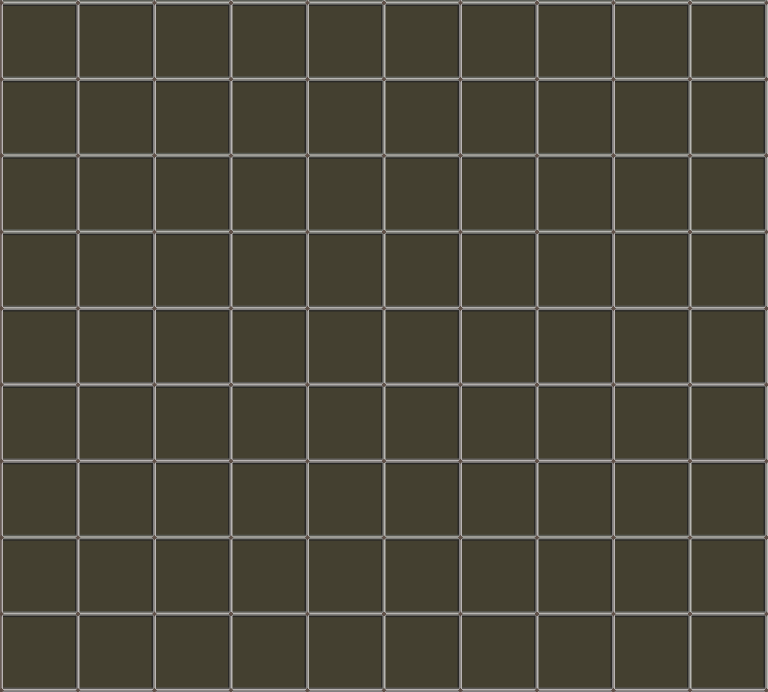
Write a WebGL 2 fragment shader that draws this pattern.

```glsl
#version 300 es
precision highp float;
// Olive square tiles, ten across and nine down, parted by thin bevelled rails.
// Each rail is a stack of box-filtered bands repeated with mod; small diamonds
// mark the crossings, and a hash tints each rail very slightly.
uniform vec2 u_resolution;
out vec4 outColor;

const vec2 SHEET = vec2(512.0, 462.0); // design units across the canvas
const float PITCH = 51.0;              // tile plus rail
const float LEAD = 2.0;                // shift that keeps a rail inside one cell

const vec3 OLIVE  = vec3(0.268, 0.251, 0.188);
const vec3 SHADOW = vec3(0.160, 0.158, 0.148);
const vec3 DIM    = vec3(0.360, 0.360, 0.340);
const vec3 GREY   = vec3(0.510, 0.503, 0.500);
const vec3 LIGHT  = vec3(0.722, 0.712, 0.703);
const vec3 RUST   = vec3(0.340, 0.275, 0.240);

float hash(float n) {
    return fract(sin(n * 12.99 + 4.1) * 4375.85);
}

// Share of a sample of the given width that lies between two limits.
float band(float x, float start, float end, float width) {
    float low = max(x - 0.5 * width, start);
    float high = min(x + 0.5 * width, end);
    return clamp((high - low) / width, 0.0, 1.0);
}

// Faint lilac or green hue, fixed along each rail.
vec3 railTint(float index, float seed) {
    float hue = (hash(index + seed) - 0.5) * 0.014;
    return vec3(hue, -hue, hue);
}

// Filled diamond with a soft edge.
float diamond(vec2 p, float radius, float softness) {
    float d = abs(p.x) + abs(p.y) - radius;
    return 1.0 - smoothstep(-softness, softness, d);
}

void main() {
    // Design units, measured from the upper left.
    vec2 p = gl_FragCoord.xy / u_resolution * SHEET;
    p.y = SHEET.y - p.y;
    vec2 texel = SHEET / u_resolution;
    vec2 cell = floor((p + LEAD) / PITCH);
    vec2 q = mod(p + LEAD, PITCH);

    // Shadows: left of upright rails and below level rails.
    vec3 color = OLIVE;
    color = mix(color, SHADOW, band(q.x, 1.0, 2.0, texel.x));
    color = mix(color, SHADOW, band(q.y, 5.0, 6.0, texel.y));

    // Rail bodies, from the dim flank of level rails to the bright ridges.
    vec3 tintX = railTint(cell.x, 3.0);
    vec3 tintY = railTint(cell.y, 17.0);
    color = mix(color, DIM + tintY, band(q.y, 2.0, 3.0, texel.y));
    color = mix(color, GREY + tintX, band(q.x, 2.0, 3.0, texel.x));
    color = mix(color, GREY + tintY, band(q.y, 4.0, 5.0, texel.y));
    color = mix(color, LIGHT + tintX, band(q.x, 3.0, 4.0, texel.x));
    color = mix(color, LIGHT + tintY, band(q.y, 3.0, 4.0, texel.y));

    // Worn brown edge at the far left.
    color = mix(color, RUST, 0.6 * band(p.x, 0.0, 1.0, texel.x));

    // Rust diamonds where rails cross.
    float softness = 0.5 * max(texel.x, texel.y);
    float joint = diamond(q - vec2(3.0, 3.9), 1.6, softness);
    color = mix(color, RUST, 0.9 * joint);

    outColor = vec4(color, 1.0);
}
```
